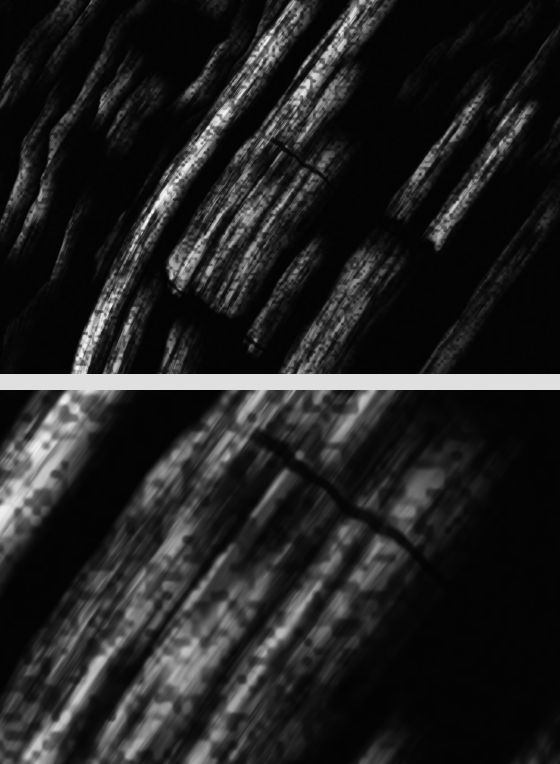
Top: the whole. Bottom: its middle third, enlarged.
Write a Shadertoy shader that draws this texture.

```glsl
#define GRAIN_ANGLE 0.942
#define BEND 0.27
#define WARP 0.022
#define STREAK_FREQ vec2(75.0, 9.0)
#define PIT_FREQ 120.0
#define STRATA_FREQ 15.0
#define STRATA_LIGHT 0.42
#define EXPOSURE 1.12
#define BLACK_LEVEL 0.014
#define SLAB_COUNT 11

// Slab extents: left edge, width, lower end, upper end
const vec4 SLABS[SLAB_COUNT] = vec4[SLAB_COUNT](
    vec4(0.040, 0.085, -0.10, 1.36),
    vec4(0.172, 0.100, 0.46, 1.70),
    vec4(0.130, 0.075, -0.10, 0.46),
    vec4(0.270, 0.110, -0.10, 0.45),
    vec4(0.255, 0.075, 0.49, 1.25),
    vec4(0.325, 0.105, 0.48, 1.10),
    vec4(0.455, 0.070, 0.43, 0.85),
    vec4(0.580, 0.160, 0.36, 0.94),
    vec4(0.580, 0.065, 0.94, 1.42),
    vec4(0.692, 0.075, 0.95, 1.46),
    vec4(0.900, 0.080, 0.55, 1.28));
const float SLAB_LIGHT[SLAB_COUNT] = float[SLAB_COUNT](
    0.62, 0.47, 0.34, 0.30, 0.34, 0.29, 0.21, 0.27, 0.27, 0.42, 0.11);

float hash(vec2 p) {
    return fract(sin(dot(p, vec2(127.1, 311.7))) * 43758.5453);
}

float noise(vec2 p) {
    vec2 i = floor(p), f = fract(p);
    f = f * f * (3.0 - 2.0 * f);
    return mix(mix(hash(i), hash(i + vec2(1, 0)), f.x),
               mix(hash(i + vec2(0, 1)), hash(i + vec2(1, 1)), f.x), f.y);
}

float fbm(vec2 p) {
    float sum = 0.0, gain = 0.5;
    for (int i = 0; i < 4; i++) {
        sum += gain * noise(p);
        p = p * 2.03 + 17.3;
        gain *= 0.5;
    }
    return sum / 0.9375;
}

// Lit left flank falling into shade on the right
float slabLight(vec2 q, vec4 slab) {
    float x = (q.x - slab.x) / slab.y;
    float face = smoothstep(-0.06, 0.10, x) * (1.0 - smoothstep(0.35, 1.05, x));
    float ends = smoothstep(slab.z, slab.z + 0.025, q.y)
               * (1.0 - smoothstep(slab.w - 0.14, slab.w, q.y));
    return face * ends;
}

// Thin broken ridges in the shaded rock
float strataLight(vec2 q) {
    float u = q.x * STRATA_FREQ + 2.6 * fbm(vec2(q.x * 4.0, q.y * 3.0));
    float id = floor(u), x = fract(u);
    float ridge = smoothstep(0.0, 0.16, x) * pow(1.0 - x, 1.6);
    float broken = smoothstep(0.35, 0.80, noise(vec2(id * 7.3, q.y * 5.0 + id)));
    return ridge * broken;
}

// Long fibres, narrow grooves and round pits
float grainTexture(vec2 q, vec2 p) {
    float fibre = smoothstep(0.22, 0.82, fbm(q * STREAK_FREQ));
    float groove = smoothstep(0.16, 0.42, noise(q * vec2(48.0, 3.5) + 9.0));
    float pits = smoothstep(0.10, 0.75, noise(p * PIT_FREQ));
    float patches = 0.65 + 0.7 * fbm(q * vec2(18.0, 7.0) + 31.0);
    return (0.15 + 1.65 * fibre) * mix(0.25, 1.0, groove)
         * mix(0.5, 1.25, pits) * patches;
}

// Ragged fracture running across the grain
float fracture(vec2 q, float level, float from, float to) {
    float d = abs(q.y - level - 0.035 * (fbm(q * 16.0) - 0.5));
    float span = smoothstep(from, from + 0.03, q.x) * (1.0 - smoothstep(to - 0.03, to, q.x));
    return 1.0 - 0.85 * span * (1.0 - smoothstep(0.002, 0.008, d));
}

void mainImage(out vec4 fragColor, in vec2 fragCoord) {
    vec2 p = fragCoord / iResolution.y;
    p.x += 0.75 - 0.5 * iResolution.x / iResolution.y;

    // Rock axes: x across the grain, y along it
    vec2 along = vec2(cos(GRAIN_ANGLE), sin(GRAIN_ANGLE));
    vec2 q = vec2(dot(p, vec2(along.y, -along.x)), dot(p, along));
    float low = max(0.75 - q.y, 0.0);
    q.x -= BEND * low * low;

    // Uneven slab outlines
    vec2 rough = q;
    rough.x += WARP * (fbm(q * vec2(9.0, 5.0)) - 0.5)
             + 0.4 * WARP * (noise(q * vec2(40.0, 14.0)) - 0.5);
    rough.y += 0.09 * (fbm(q * vec2(22.0, 6.0) + 5.0) - 0.5);

    float light = 0.0;
    for (int i = 0; i < SLAB_COUNT; i++)
        light = max(light, SLAB_LIGHT[i] * slabLight(rough, SLABS[i]));

    // Shaded rock on the left and in the upper right
    float leftRock = (1.0 - smoothstep(0.0, 0.05, rough.x)) * smoothstep(-0.1, 0.5, q.y);
    float rightRock = 0.5 * smoothstep(0.36, 0.46, q.x) * smoothstep(1.18, 1.38, q.y);
    light += STRATA_LIGHT * strataLight(q) * max(leftRock, rightRock);

    light *= fracture(q, 0.465, 0.16, 0.60);
    light *= fracture(q, 0.93, 0.20, 0.78);

    float value = BLACK_LEVEL + EXPOSURE * light * grainTexture(q, p);
    value += 0.008 * (noise(p * PIT_FREQ + 50.0) - 0.5);
    value = value / (1.0 + 0.25 * value * value);
    fragColor = vec4(vec3(clamp(value, 0.0, 1.0)), 1.0);
}
```
